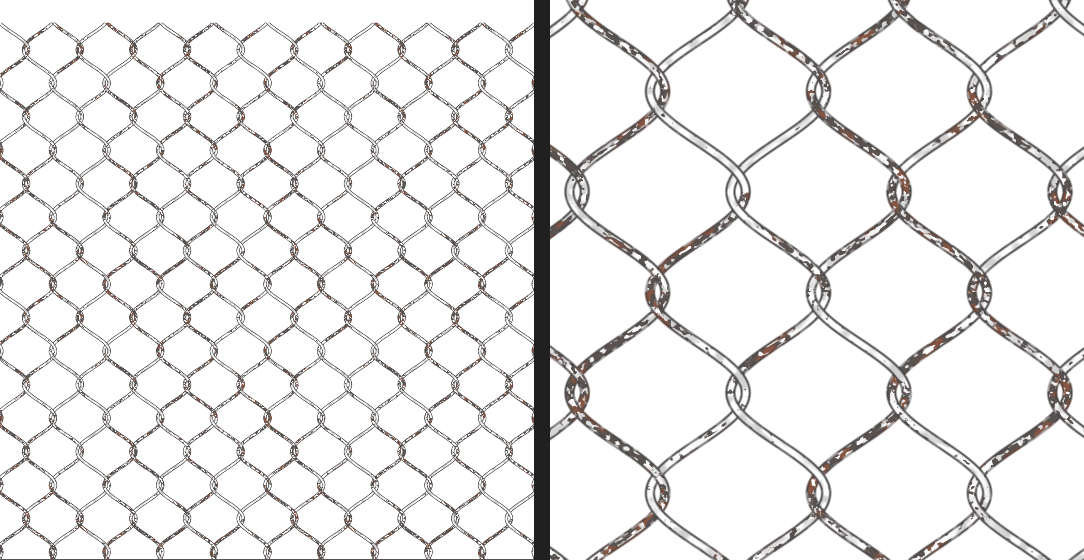
Left, the full canvas; right, a detail of the centre.
Write a Shadertoy shader that draws this pattern.

```glsl
const float PI = 3.14159265;
const float COLUMN = 0.0479;        // distance between neighbouring wires
const float ROW = 0.0598;           // height of one diagonal strand
const vec2 FIRST_JOINT = vec2(-0.0013, 0.0143);
const vec2 TILE = vec2(10.0, 8.0);  // wear repeats after this many wires and rows
const float SWING = 0.595;          // wire amplitude in columns, over 0.5 to interlock
const float HALF_WIDTH = 0.0030;
const float OUTLINE = 0.0012;
const float SOFTNESS = 0.0015;      // edge blur in canvas heights
const float FENCE_TOP = 0.9596;

const vec3 WHITE = vec3(1.0);
const vec3 STEEL = vec3(0.82);
const vec3 INK = vec3(0.29, 0.28, 0.28);
const vec3 GRIME = vec3(0.35, 0.32, 0.31);
const vec3 RUST = vec3(0.52, 0.33, 0.26);

float hash(vec2 p) {
    vec3 q = fract(vec3(p.xyx) * 0.1031);
    q += dot(q, q.yzx + 33.33);
    return fract((q.x + q.y) * q.z);
}

float noise(vec2 p) {
    vec2 cell = floor(p), f = fract(p);
    f = f * f * (3.0 - 2.0 * f);
    return mix(mix(hash(cell), hash(cell + vec2(1, 0)), f.x),
               mix(hash(cell + vec2(0, 1)), hash(cell + vec2(1, 1)), f.x), f.y);
}

// Signed offset from a cosine wire (x) and height of its nearest point (y)
vec2 wireCoords(vec2 p, float index) {
    float side = mod(index, 2.0) < 0.5 ? -1.0 : 1.0;
    float amplitude = side * SWING * COLUMN;
    float centre = (index + 0.5) * COLUMN;
    float y = p.y;
    vec2 delta = vec2(0.0);
    for (int i = 0; i < 4; i++) {
        float phase = PI * y / ROW;
        float slope = -amplitude * PI / ROW * sin(phase);
        delta = p - vec2(centre + amplitude * cos(phase), y);
        y += (delta.y + delta.x * slope) / (1.0 + slope * slope);
    }
    float phase = PI * y / ROW;
    delta = p - vec2(centre + amplitude * cos(phase), y);
    return vec2(length(delta) * sign(delta.x), y);
}

// Bright metal between dark edges, peppered with fine grime and rust
vec3 wireColour(vec2 coords, float index, float soft) {
    float wire = mod(index, TILE.x);
    float along = mod(coords.y / ROW, TILE.y);
    float wear = 0.6 * noise(vec2(wire * 7.0 + 3.0, along * 2.3))
               + 0.4 * hash(vec2(wire, floor(along) + 41.0));
    float joint = pow(abs(cos(PI * along)), 8.0);
    wear = mix(0.10, 0.60, smoothstep(0.20, 0.75, wear)) + 0.06 * joint;

    vec2 grain = vec2(along * 34.0, coords.x * 560.0 + wire * 23.0);
    float speckle = 0.75 * noise(grain) + 0.25 * noise(grain * 2.1 + 71.0);
    float dirt = smoothstep(-0.10, 0.10, wear - speckle);
    float rusty = smoothstep(0.55, 0.75, noise(grain * 0.4 + 57.0))
                * smoothstep(0.25, 0.55, wear);

    vec3 metal = mix(WHITE, STEEL, smoothstep(0.3, 0.9, noise(grain * 0.5 + 19.0)));
    metal = mix(metal, mix(GRIME, RUST, rusty), dirt);

    // Worn edges are chipped, clean ones stay unbroken
    float chip = smoothstep(0.60, 0.85, noise(grain * 0.8 + 11.0)) * wear;
    vec3 edge = mix(mix(INK, RUST * 0.75, rusty * 0.6), STEEL, chip);
    float inner = HALF_WIDTH - OUTLINE;
    return mix(metal, edge, smoothstep(inner - 0.5 * soft, inner + 0.5 * soft, abs(coords.x)));
}

vec3 paintWire(vec3 under, vec2 p, float index, float soft) {
    vec2 coords = wireCoords(p, index);
    float cover = 1.0 - smoothstep(HALF_WIDTH - 0.5 * soft, HALF_WIDTH + 0.5 * soft, abs(coords.x));
    return mix(under, wireColour(coords, index, soft), cover);
}

void mainImage(out vec4 fragColor, in vec2 fragCoord) {
    vec2 uv = fragCoord / iResolution.y;
    float aa = 1.0 / iResolution.y;
    float soft = max(SOFTNESS, aa);
    vec2 p = uv - FIRST_JOINT;

    // Only the wires left and right of the nearest joint column can reach here
    float column = round(p.x / COLUMN);
    float leftWire = column - 1.0;
    float rightWire = column;

    // Swap the order at each joint's middle so the wires hook together
    float parity = mod(column, 2.0);
    float fromJoint = fract(p.y / ROW * 0.5 - parity * 0.5 + 0.5) - 0.5;
    bool leftOnTop = fromJoint > 0.0;
    float lower = leftOnTop ? rightWire : leftWire;
    float upper = leftOnTop ? leftWire : rightWire;

    vec3 colour = paintWire(WHITE, p, lower, soft);
    colour = paintWire(colour, p, upper, soft);

    // Cut the top edge and draw the thin bottom rail
    colour = mix(colour, WHITE, smoothstep(-0.5 * aa, 0.5 * aa, uv.y - FENCE_TOP));
    colour = mix(GRIME, colour, smoothstep(0.0008, 0.0008 + aa, uv.y));
    fragColor = vec4(colour, 1.0);
}
```
